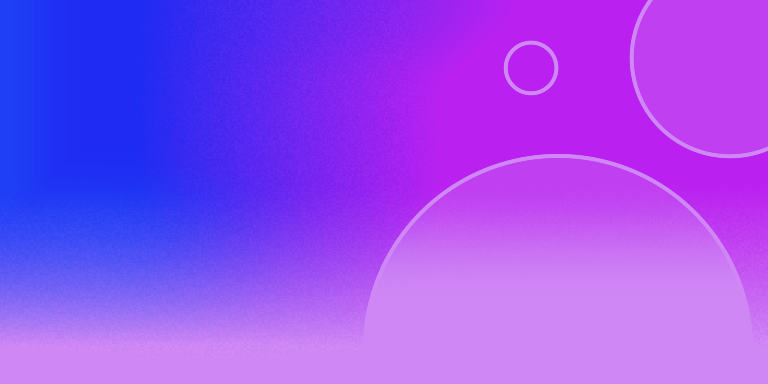
Reproduce this background procedurally as a WebGL 2 fragment shader.

```glsl
#version 300 es
precision highp float;

uniform vec2 u_resolution;
out vec4 fragColor;

// Colours
const vec3 AZURE = vec3(0.12, 0.28, 0.97);
const vec3 BLUE = vec3(0.12, 0.17, 0.95);
const vec3 MAGENTA = vec3(0.73, 0.13, 0.94);
const vec3 LAVENDER = vec3(0.81, 0.53, 0.96);

// Circles: centre x, centre y, radius, in canvas heights
const vec3 SMALL_RING = vec3(1.383, 0.823, 0.066);
const vec3 CORNER_DISC = vec3(1.901, 0.849, 0.256);
const vec3 LARGE_DISC = vec3(1.453, 0.091, 0.503);
const float STROKE = 0.0105;
const float DISC_TINT = 0.30;

// Backdrop
const float BLUE_END = 0.36;
const float MAGENTA_START = 1.15;
const float TOP_SHIFT = 0.20;
const float HAZE_TOP = 0.52;
const float HAZE_BASE = 0.10;
const float GRAIN = 0.05;
const float GRAIN_CELLS = 256.0;

float hash(vec2 p) {
    vec3 q = fract(vec3(p.xyx) * 0.1031);
    q += dot(q, q.yzx + 33.33);
    return fract((q.x + q.y) * q.z);
}

float circleDistance(vec2 p, vec3 circle) {
    return length(p - circle.xy) - circle.z;
}

// Antialiased coverage of the region where d is negative
float coverage(float d, float pixel) {
    return 1.0 - smoothstep(-0.5 * pixel, 0.5 * pixel, d);
}

vec3 backdrop(vec2 p) {
    // Blue to magenta, leaning right near the top
    float edge = MAGENTA_START + TOP_SHIFT * smoothstep(0.75, 1.0, p.y);
    float sweep = clamp((p.x - BLUE_END) / (edge - BLUE_END), 0.0, 1.0);
    vec3 color = mix(BLUE, MAGENTA, sweep);

    // Azure glow along the left side
    float glow = 1.0 - smoothstep(0.0, 0.22, p.x);
    float lowGlow = (1.0 - smoothstep(0.4, 0.62, p.y)) * (1.0 - smoothstep(0.2, 0.8, p.x));
    color = mix(color, AZURE, max(0.7 * glow, 0.7 * lowGlow));

    // Lavender haze rising from the bottom
    float haze = clamp((HAZE_TOP - p.y) / (HAZE_TOP - HAZE_BASE), 0.0, 1.0);
    haze = pow(haze, mix(1.7, 1.1, clamp(0.5 * p.x, 0.0, 1.0)));
    return mix(color, LAVENDER, haze);
}

void main() {
    float pixel = 1.0 / u_resolution.y;
    vec2 p = gl_FragCoord.xy * pixel;
    vec3 color = backdrop(p);

    // Fine grain, strongest in the blended areas
    float blended = smoothstep(0.3, 0.6, p.x) * (1.0 - smoothstep(1.0, 1.2, p.x));
    blended = max(blended, smoothstep(0.55, 0.4, p.y));
    float grain = hash(floor(p * GRAIN_CELLS)) - 0.5;
    color += GRAIN * grain * blended * vec3(1.0, 0.5, 0.1);

    // Curved lavender floor
    float bend = p.x - 0.58;
    float floorHeight = 0.07 + 0.13 * min(bend * bend, 0.2);
    color = mix(color, LAVENDER, smoothstep(0.006, -0.006, p.y - floorHeight));

    // Translucent discs
    float largeDistance = circleDistance(p, LARGE_DISC);
    float cornerDistance = circleDistance(p, CORNER_DISC);
    float largeTint = mix(DISC_TINT, 1.0, smoothstep(0.50, 0.20, p.y));
    color = mix(color, LAVENDER, largeTint * coverage(largeDistance, pixel));
    color = mix(color, LAVENDER, DISC_TINT * coverage(cornerDistance, pixel));

    // Outlines
    float outline = min(abs(largeDistance), abs(cornerDistance));
    outline = min(outline, abs(circleDistance(p, SMALL_RING)));
    color = mix(color, LAVENDER, coverage(outline - 0.5 * STROKE, pixel));

    fragColor = vec4(color, 1.0);
}
```
